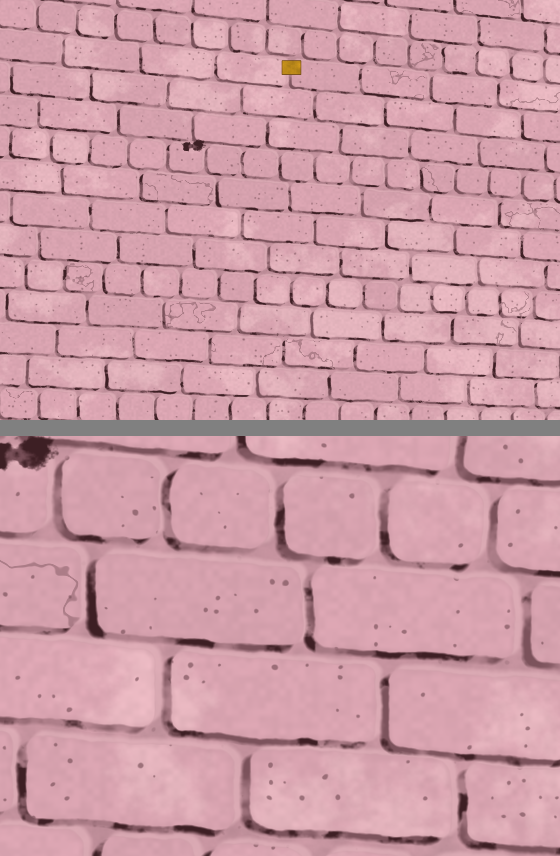
Top, the full canvas; bottom, a detail of the centre.
Write a WebGL 1 fragment shader that draws this texture.

```glsl
precision highp float;
uniform vec2 u_resolution;

#define PINK vec3(0.85, 0.64, 0.69)
#define LIGHT vec3(0.90, 0.71, 0.745)
#define MORTAR vec3(0.75, 0.555, 0.60)
#define SHADE vec3(0.47, 0.31, 0.345)
#define DARK vec3(0.24, 0.12, 0.14)
#define OCHRE vec3(0.74, 0.54, 0.10)
#define JOINT 0.0052
#define ROUNDING 0.011
#define SUN vec2(0.0065, -0.0045)
#define WEAR 0.006

float hash(vec2 p) {
  return fract(sin(dot(p, vec2(127.1, 311.7))) * 43758.5453);
}

float noise(vec2 p) {
  vec2 i = floor(p), f = fract(p);
  f = f * f * (3.0 - 2.0 * f);
  return mix(mix(hash(i), hash(i + vec2(1.0, 0.0)), f.x),
             mix(hash(i + vec2(0.0, 1.0)), hash(i + 1.0), f.x), f.y);
}

float fbm(vec2 p) {
  float sum = 0.0, gain = 0.53;
  for (int i = 0; i < 4; i++) {
    sum += gain * noise(p);
    p = p * 2.1 + 17.3;
    gain *= 0.5;
  }
  return sum;
}

float roundedBox(vec2 p, vec2 halfSize, float radius) {
  vec2 q = abs(p) - halfSize + radius;
  return length(max(q, 0.0)) + min(max(q.x, q.y), 0.0) - radius;
}

// Distance to the nearest brick; courses slope and narrow to the right
float brick(vec2 p, out vec2 id) {
  float height = 0.0777 - 0.0055 * p.x;
  float course = (p.y - 0.028 - 0.104 * p.x) / height;
  float row = floor(course + 0.5);

  // Each fourth course is headers, the other three are stretchers
  float group = floor(row / 4.0);
  float rank = row - 4.0 * group;
  float header = 1.0 - step(0.5, rank);
  float turned = step(1.5, group);
  float stretcherShift = mix(1.55, 2.15, turned) + (rank - 1.0) * mix(0.7, -0.75, turned);
  float shift = mix(stretcherShift, 0.9 + 0.35 * group, header);
  float span = 2.0 - header;
  float along = (10.37 * p.x + 0.889 * p.x * p.x - shift) / span;
  float width = span / (10.37 + 1.778 * p.x);
  id = vec2(floor(along), row);

  vec2 jitter = vec2(hash(id), hash(id + 7.7)) - 0.5;
  vec2 local = vec2((fract(along) - 0.5) * width, (course - row) * height);
  vec2 halfSize = 0.5 * vec2(width, height) - JOINT - 0.0015 * abs(jitter.yx);
  return roundedBox(local + jitter * 0.004, halfSize, ROUNDING + 0.004 * header);
}

// Sparse round pits on a jittered grid
float pits(vec2 p, float cells, float px) {
  vec2 cell = floor(p * cells);
  vec2 center = 0.3 + 0.4 * vec2(hash(cell), hash(cell + 3.1));
  float radius = mix(0.0008, 0.0022, hash(cell + 5.9));
  float dist = length(fract(p * cells) - center) / cells;
  return step(0.84, hash(cell + 9.4)) * (1.0 - smoothstep(radius - px, radius + px, dist));
}

void main() {
  float px = 1.0 / u_resolution.y;
  vec2 s = vec2(gl_FragCoord.x, u_resolution.y - gl_FragCoord.y) * px;

  // Ragged brick outlines
  vec2 p = s + WEAR * (vec2(fbm(s * 42.0), fbm(s * 42.0 + 31.0)) - 0.5);
  vec2 id, other;
  float d = brick(p, id);
  float towardSun = brick(p + SUN, other);
  float awayFromSun = brick(p - SUN * 0.8, other);
  float gap = smoothstep(-0.0008 - 0.5 * px, 0.0008 + 0.5 * px, d);

  // Painted faces
  float rough = fbm(s * 70.0 + 5.0);
  float grain = noise(s * 190.0) - 0.5;
  float tone = fbm(s * 9.0) + 0.25 * (hash(id + 2.3) - 0.5) + 0.3 * (rough - 0.5);
  vec3 color = mix(PINK, LIGHT, smoothstep(0.48, 0.72, tone));
  color *= 1.0 + 0.05 * grain + 0.035 * (hash(id) - 0.5);
  color = mix(color, MORTAR, 0.35 * smoothstep(-0.005, 0.0, d) * rough);
  color = mix(color, SHADE, 0.65 * pits(p, 75.0, px));

  // Hairline cracks on a few bricks
  float vein = abs(fbm(s * 16.0 + id * 3.7) - 0.5);
  float cracked = step(0.88, hash(id + 4.6)) * (1.0 - gap);
  color = mix(color, SHADE, 0.45 * cracked * (1.0 - smoothstep(0.004, 0.012 + 4.0 * px, vein)));

  // Joints: paint, sunlit ledges, broken shadows and deep gaps
  float ledge = gap * (1.0 - smoothstep(-0.002, 0.003, awayFromSun));
  float shadow = gap * (1.0 - smoothstep(-0.002, 0.002, towardSun));
  float broken = smoothstep(0.3, 0.58, fbm(s * 34.0 + 11.0));
  color = mix(color, MORTAR * (0.88 + 0.24 * rough), 0.75 * gap);
  color = mix(color, LIGHT, 0.65 * ledge);
  color = mix(color, SHADE, shadow * (0.3 + 0.65 * broken));
  color = mix(color, DARK, shadow * smoothstep(0.51, 0.66, fbm(s * 48.0 + 23.0)));

  // Broken-out corner
  vec2 hole = (s - vec2(0.462, 0.349)) / vec2(0.036, 0.018);
  float chipped = 1.0 - smoothstep(0.55, 0.8, length(hole) + 1.4 * (rough - 0.5));
  color = mix(color, mix(DARK, SHADE, smoothstep(0.4, 0.7, rough)), chipped);

  // Small blank metal plate with a dark rim
  float plate = roundedBox(s - vec2(0.694, 0.161), vec2(0.0235, 0.0175), 0.002);
  vec3 metal = mix(OCHRE * (0.8 + 0.4 * rough), DARK, 0.5 * smoothstep(-0.003, -0.001, plate));
  color = mix(color, metal, 1.0 - smoothstep(-0.5 * px, 0.5 * px, plate));
  gl_FragColor = vec4(color, 1.0);
}
```
